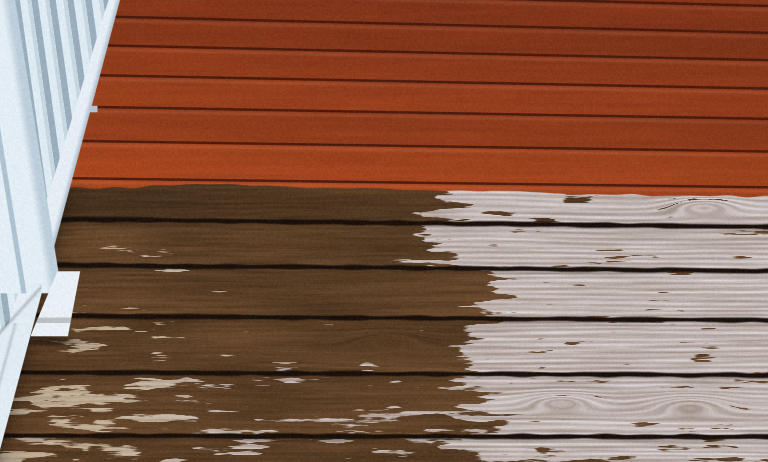
Write a WebGL 2 fragment shader that draws this texture.

```glsl
#version 300 es
precision highp float;
// Deck boards in perspective: red stained above, bare brown wood with
// flaking white paint below, and a pale leaning railing on the left.
// Seams come from one cubic; grain and flakes from stretched value noise.
uniform vec2 u_resolution;
out vec4 fragColor;

float hash(vec2 p) {
  p = fract(p * vec2(0.1731, 0.2417));
  p += dot(p, p.yx + 27.31);
  return fract((p.x + p.y) * p.x * 13.7);
}

float noise(vec2 p) {
  vec2 i = floor(p), f = fract(p);
  f = f * f * (3.0 - 2.0 * f);
  return mix(mix(hash(i), hash(i + vec2(1, 0)), f.x),
             mix(hash(i + vec2(0, 1)), hash(i + vec2(1, 1)), f.x), f.y);
}

float fbm(vec2 p) {
  float sum = 0.0, amp = 0.53;
  for (int i = 0; i < 4; i++) {
    sum += amp * noise(p);
    p = p * 2.03 + 17.3;
    amp *= 0.5;
  }
  return sum;
}

// Soft step around zero, about one pixel wide
float edge(float d) {
  float w = 0.8 / u_resolution.y;
  return smoothstep(-w, w, d);
}

float bump(vec2 p, vec2 centre, vec2 size) {
  vec2 q = (p - centre) / size;
  return exp(-dot(q, q));
}

vec3 stainedBoards(vec2 p, float board, float below, float seam) {
  float light = clamp(0.12 + 1.75 * p.y - 0.17 * p.x, 0.0, 1.0);
  vec3 col = mix(vec3(0.50, 0.205, 0.10), vec3(0.67, 0.285, 0.125), light);
  col *= 0.93 + 0.14 * fbm(vec2(p.x * 5.0, p.y * 110.0) + board * 7.0);
  col *= 0.96 + 0.08 * hash(vec2(board, 3.0));
  col += 0.05 * exp(-pow((below - 0.009) / 0.004, 2.0));
  float line = 1.0 - smoothstep(0.0012, 0.0042, seam);
  return mix(col, vec3(0.25, 0.085, 0.045), 0.85 * line);
}

vec3 bareBoards(vec2 p, float board, float below, float seam) {
  // Knots bend the grain coordinate into closed rings
  float bend = bump(p, vec2(1.53, 0.445), vec2(0.07, 0.018))
             + bump(p, vec2(0.84, 0.735), vec2(0.07, 0.018))
             + bump(p, vec2(1.22, 0.868), vec2(0.07, 0.018))
             + bump(p, vec2(1.50, 0.875), vec2(0.08, 0.022));
  float g = p.y + 0.034 * bend + 0.008 * noise(vec2(p.x * 3.0, board * 9.0 + p.y * 8.0));
  vec2 offset = vec2(board * 13.7, board * 5.1);
  float fine = fbm(vec2(p.x * 7.0, g * 190.0) + offset);
  float rings = 0.5 + 0.5 * sin(g * 560.0 + 5.0 * noise(vec2(p.x * 2.5, g * 35.0) + offset));
  float patches = noise(vec2(p.x * 4.5, p.y * 14.0) + offset);

  vec3 wood = mix(vec3(0.27, 0.18, 0.10), vec3(0.47, 0.335, 0.215), 0.15 + 0.75 * fine);
  wood *= 0.86 + 0.22 * patches;
  wood *= board < 5.5 ? 0.86 : 1.0;

  // Paint cover grows to the right; each board starts at its own place
  float start = board < 5.5 ? 0.95 : board < 6.5 ? 0.88 : board < 7.5 ? 1.05 : 0.97;
  float cover = smoothstep(start - 0.16, start + 0.2, p.x + 0.12 * (patches - 0.5));
  float worn = smoothstep(7.4, 10.0, board);
  cover = max(cover, worn * (0.32 + 0.45 * patches));
  cover = max(cover, 0.24 * smoothstep(6.5, 7.5, board));
  cover += 0.45 * bump(p, vec2(0.30, 0.54), vec2(0.12, 0.02));
  cover += 0.5 * bump(p, vec2(0.38, 0.585), vec2(0.17, 0.003));
  cover += 0.3 * bump(p, vec2(0.28, 0.72), vec2(0.12, 0.025));
  cover += 0.5 * bump(p, vec2(0.17, 0.86), vec2(0.12, 0.022));
  float flakes = 0.72 * fbm(vec2(p.x * 11.0, g * 75.0) + offset * 2.0) + 0.28 * fine;
  float paint = smoothstep(-0.03, 0.03, mix(0.17, 0.68, min(cover, 1.0)) - flakes);

  float tone = clamp(0.2 + 0.38 * rings + 0.75 * (fine - 0.25), 0.0, 1.0);
  vec3 white = mix(vec3(0.60, 0.53, 0.49), vec3(0.89, 0.87, 0.88), tone);
  white = mix(white, vec3(0.76, 0.67, 0.53), 0.6 * (1.0 - smoothstep(0.2, 0.6, p.x)));
  vec3 col = mix(wood, white, paint * 0.95);

  float gap = 0.0025 + 0.004 * noise(vec2(p.x * 22.0, board));
  col *= 0.82 + 0.18 * smoothstep(0.0, 0.016, below);
  return mix(vec3(0.10, 0.065, 0.045), col, smoothstep(gap * 0.5, gap + 0.003, seam));
}

// Railing colour with its coverage in alpha
vec4 railing(vec2 p) {
  float outer = 0.261 - 0.268 * p.y - p.x;
  float inner = 0.236 - 0.31 * p.y - p.x;
  float post = 0.033 + 0.16 * p.y - p.x;
  float u = (p.x - 0.14 * p.y - 0.033) / 0.039;
  float f = fract(u);
  // Balusters with a lit face and shaded gaps
  vec3 col = mix(vec3(0.60, 0.68, 0.74), vec3(0.87, 0.92, 0.95),
                 smoothstep(0.22, 0.3, f) * (1.0 - smoothstep(0.86, 0.94, f)));
  col = mix(col, vec3(0.72, 0.79, 0.84), 0.6 * smoothstep(0.64, 0.7, f) * step(f, 0.88));
  // Bottom rail
  vec3 rail = mix(vec3(0.70, 0.76, 0.81), vec3(0.90, 0.93, 0.96), smoothstep(0.0, 0.014, outer));
  col = mix(rail, col, edge(inner));
  // Post, a gap left of it, and the near rail under it
  float postMask = edge(post) * edge(0.635 - p.y);
  vec3 face = mix(vec3(0.74, 0.81, 0.86), vec3(0.89, 0.93, 0.96), smoothstep(0.012, 0.034, post));
  face = mix(face, vec3(0.68, 0.76, 0.82), edge(post - 0.077) * edge(0.088 - post));
  col = mix(col, face, postMask);
  float nearRail = p.y - 0.72 + 1.1 * p.x;
  col = mix(col, vec3(0.88, 0.92, 0.95), edge(nearRail) * edge(outer));
  col *= 1.0 - 0.18 * exp(-pow(nearRail / 0.006, 2.0)) * edge(0.09 - p.x);
  float groove = outer - 0.04;
  col *= 1.0 - 0.13 * exp(-pow(groove / 0.004, 2.0)) * step(0.70, p.y);
  // Post foot with moulded lower edge
  float foot = edge(p.y - 0.587) * edge(0.728 - p.y) * edge(0.174 - 0.19 * (p.y - 0.59) - p.x)
             * edge(p.x - 0.125 + 0.42 * (p.y - 0.587));
  vec3 footCol = vec3(0.91, 0.94, 0.96) * (1.0 - 0.2 * smoothstep(0.685, 0.69, p.y) * step(p.y, 0.70));
  col = mix(col, footCol, foot);
  float tab = edge(0.007 - abs(p.y - 0.236)) * edge(0.212 - p.x) * edge(p.x - 0.18);
  return vec4(col, max(max(edge(outer), postMask), max(foot, tab)));
}

void main() {
  // Height runs 0 to 1 downward from the top edge
  vec2 p = gl_FragCoord.xy / u_resolution * vec2(1.67, 1.0);
  p.y = 1.0 - p.y;

  float board = -2.0, below = 1.0, seam = 1.0;
  for (float n = -1.0; n < 12.0; n++) {
    float line = 0.0522 + n * (0.0602 + n * (0.00048 + n * 0.000242));
    float d = p.y - line - (0.0245 - 0.0023 * n) * (p.x - 0.9);
    if (d > 0.0) { board = n; below = d; }
    seam = min(seam, abs(d));
  }

  // Hand-brushed border between stain and bare wood
  float border = 0.407 + 0.018 * smoothstep(0.6, 1.67, p.x) - 0.009 * bump(p, vec2(0.46, 0.4), vec2(0.14, 1.0))
               + 0.005 * (noise(vec2(p.x * 24.0, 2.0)) - 0.5);
  vec3 red = stainedBoards(p, board, below, seam);
  vec3 bare = bareBoards(p, board, below, seam);
  vec3 col = mix(red, bare, edge(p.y - border));

  // Contact shade beside the rail and under the foot
  float beside = p.x - 0.261 + 0.268 * p.y;
  col *= 1.0 - 0.3 * exp(-max(beside, 0.0) / 0.025) * smoothstep(0.38, 0.44, p.y);
  col *= 1.0 - 0.5 * bump(p, vec2(0.11, 0.738), vec2(0.06, 0.012));

  vec4 rail = railing(p);
  col = mix(col, rail.rgb, rail.a);
  col += 0.03 * (hash(floor(p * 310.0)) - 0.5);
  fragColor = vec4(col, 1.0);
}
```
